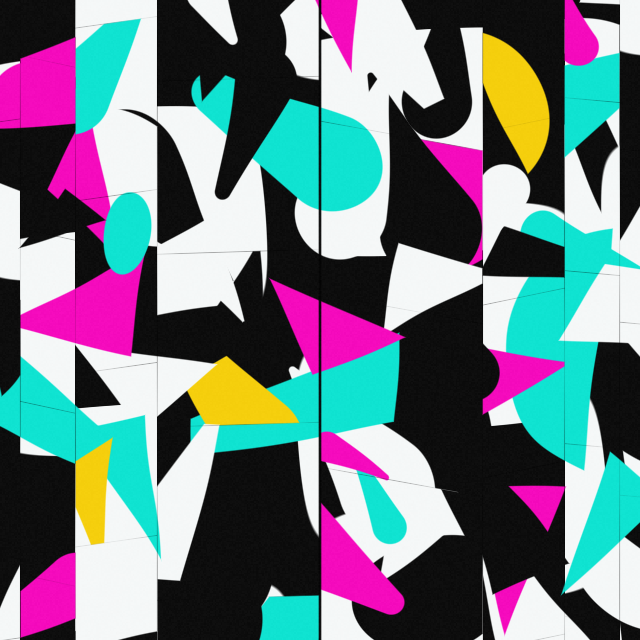
This background is drawn by a three.js fragment shader. Its source:

```glsl
// Cut-paper collage: flat black, white and bright shapes, sliced by panel seams and creases.
#define INK     vec3(0.05, 0.05, 0.05)
#define PAPER   vec3(0.96, 0.97, 0.97)
#define CYAN    vec3(0.06, 0.89, 0.82)
#define MAGENTA vec3(0.96, 0.04, 0.74)
#define YELLOW  vec3(0.96, 0.81, 0.05)
#define SHAPES  72      // number of pasted pieces
#define LARGEST 0.21    // half length of the first piece
#define SMALLEST 0.07   // half length of the last piece
#define ROWS    3.7     // creased rows per canvas height
#define EDGE    0.0014  // softness of cut edges
#define GRAIN   0.022   // paper tooth

varying vec2 vUv;

vec4 hash4(float n) {
  return fract(sin(n * vec4(12.99, 78.23, 39.43, 57.31) + vec4(1.7, 4.1, 2.9, 7.3)) * 4375.85);
}

float hash2(vec2 p) {
  return fract(sin(dot(p, vec2(12.99, 78.23))) * 4375.85);
}

float cover(float d) {
  return 1.0 - smoothstep(-EDGE, EDGE, d);
}

// Panel coordinate: seams lie on whole numbers, widest beside the middle.
float panelAt(float x) {
  float u = x - 0.5;
  return u * (2.9 + 16.0 * u * u);
}

float panelSlope(float x) {
  float u = x - 0.5;
  return 2.9 + 48.0 * u * u;
}

// Row coordinate: creases lie on whole numbers, shifted and tilted per panel.
float rowAt(vec2 p) {
  float panel = floor(panelAt(p.x));
  return p.y * ROWS + 0.3 * sin(panel * 2.1) + 0.8 * sin(panel * 4.0 + 1.0) * (p.x - 0.5);
}

// Distance functions, long axis along y
float teardrop(vec2 p, float len, float r1, float r2) {
  p.x = abs(p.x);
  float b = (r1 - r2) / len;
  float a = sqrt(1.0 - b * b);
  float k = dot(p, vec2(-b, a));
  if (k < 0.0) return length(p) - r1;
  if (k > a * len) return length(p - vec2(0.0, len)) - r2;
  return dot(p, vec2(a, b)) - r1;
}

float ellipse(vec2 p, vec2 r) {
  float k = length(p / r);
  return k * (k - 1.0) / max(length(p / (r * r)), 0.001);
}

float wedge(vec2 p, vec2 size, float taper, float lean) {
  float slope = size.x * taper / size.y;
  float side = (abs(p.x) - size.x + slope * (p.y + size.y) * 0.5) / sqrt(1.0 + slope * slope * 0.25);
  float ends = (abs(p.y + lean * p.x) - size.y) / sqrt(1.0 + lean * lean);
  return max(side, ends);
}

float halfLeaf(vec2 p, vec2 size) {
  float r = dot(size, size) / (2.0 * size.x);
  return max(length(vec2(p.x + r - size.x, p.y)) - r, -p.x - size.x * 0.2);
}

float piece(vec2 p, float len, vec4 rnd) {
  float wide = len * mix(0.34, 0.62, rnd.y);
  if (rnd.x < 0.32) return teardrop(p + vec2(0.0, len * 0.6), len * 1.4, wide * 0.85, wide * 0.4 * rnd.z);
  if (rnd.x < 0.46) return ellipse(p, vec2(wide, len * 0.75));
  if (rnd.x < 0.82) return wedge(p, vec2(wide * 1.1, len), 0.3 + 1.5 * rnd.z, rnd.w - 0.5);
  return halfLeaf(p, vec2(wide * 1.3, len));
}

vec3 paint(float t) {
  if (t < 0.36) return INK;
  if (t < 0.62) return PAPER;
  if (t < 0.785) return CYAN;
  if (t < 0.945) return MAGENTA;
  return YELLOW;
}

void main() {
  vec2 p = vUv;
  vec2 cut = p + 0.003 * sin(p.yx * vec2(23.0, 19.0) + 2.0 * sin(p * 11.0));
  float panel = panelAt(p.x), slope = panelSlope(p.x), row = rowAt(p);

  // Ground: sweeping ink bands, broken at every panel
  float shift = floor(panel) * 2.3;
  float bands = sin(6.0 * p.x + 9.0 * p.y + shift) + sin(7.0 * p.x - 8.0 * p.y + shift * 1.7);
  vec3 col = mix(PAPER, INK, cover((-bands - 0.15) / 11.0));

  // Pasted pieces, large to small, evenly spread in place and colour
  for (int i = 0; i < SHAPES; i++) {
    float n = float(i) + 1.0;
    vec4 form = hash4(n), pose = hash4(n + 91.0);
    vec3 spread = fract(n * vec3(0.8192, 0.671, 0.5497));
    vec2 centre = spread.xy * 1.1 - 0.05 + 0.08 * (pose.xy - 0.5);
    float angle = (pose.z - 0.5) * 1.5 + step(0.75, form.w) * 1.4 + step(0.5, pose.x) * 3.14;
    float c = cos(angle), s = sin(angle);
    float len = mix(LARGEST, SMALLEST, n / float(SHAPES)) * mix(0.85, 1.15, pose.y);
    float d = piece(mat2(c, -s, s, c) * (cut - centre), len, form);

    // Some pieces are trimmed to their panel, a few also to their row
    if (pose.w < 0.5) d = max(d, (abs(panel - floor(panelAt(centre.x)) - 0.5) - 0.5) / slope);
    if (pose.w < 0.22) d = max(d, (abs(row - floor(rowAt(centre)) - 0.5) - 0.5) / ROWS);
    col = mix(col, paint(spread.z), cover(d));
  }

  // Seams and creases, fading in and out; the middle seam is darkest
  float seam = abs(fract(panel + 0.5) - 0.5) / slope;
  float crease = abs(fract(row + 0.5) - 0.5) / ROWS;
  float wear = 0.5 + 0.5 * sin(p.y * 17.0 + 3.0 * sin(p.x * 13.0));
  col *= 1.0 - (0.15 + 0.35 * wear) * cover(seam - 0.0004);
  col *= 1.0 - (0.1 + 0.4 * wear) * cover(crease - 0.0003);
  col = mix(col, INK * 0.4, 0.95 * cover(abs(p.x - 0.5) - 0.002));

  // Paper tooth, strongest on ink
  float light = dot(col, vec3(0.3, 0.6, 0.1));
  col += GRAIN * (hash2(floor(p * 420.0)) - 0.5) * (1.0 - 0.7 * light);
  gl_FragColor = vec4(col, 1.0);
}
```
